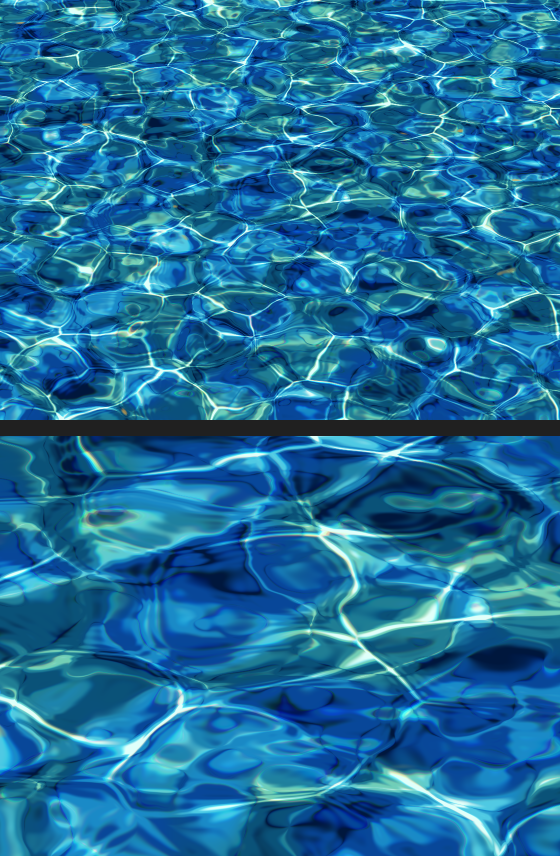
Top, the full canvas; bottom, a detail of the centre.
Reproduce this texture procedurally as a WebGL 2 fragment shader.

```glsl
#version 300 es
precision highp float;
// Sunlit pool water: a rippled surface folding bright caustics over a blue floor.

uniform vec2 u_resolution;
out vec4 outColor;

// Layout: ripples per canvas height at the near edge, and their growth with distance
const vec2 NEAR_DENSITY = vec2(7.6, 10.5);
const vec2 FAR_GROWTH = vec2(3.0, 8.5);

// Optics
const float REFRACTION = 0.42;   // how far slopes shift the floor
const float VEIN_WARP = 0.15;    // how far slopes bend the vein network
const float DISPERSION = 0.07;   // refraction spread from red to blue
const float CHOP = 0.22;         // strength of the small ripples

// Light
const float AMBIENT = 0.35;
const float VEIN_SCALE = 0.8;
const float VEIN_GAIN = 0.75;
const float STRAND_GAIN = 0.42;
const float JOINT_DEPTH = 0.28;
const int AA = 2;

// Palette, from shade to glare; blue and green side of each tone
const vec3 SHADE = vec3(0.00, 0.09, 0.24);
const vec3 DEEP_BLUE = vec3(0.03, 0.28, 0.60);
const vec3 DEEP_TEAL = vec3(0.04, 0.32, 0.47);
const vec3 MID_BLUE = vec3(0.10, 0.54, 0.78);
const vec3 MID_TEAL = vec3(0.13, 0.49, 0.56);
const vec3 CYAN = vec3(0.31, 0.79, 0.89);
const vec3 PALE_GREEN = vec3(0.45, 0.81, 0.71);
const vec3 GLARE = vec3(0.88, 1.00, 0.98);
const vec3 AMBER = vec3(0.86, 0.66, 0.30);

vec2 randomDirection(vec2 cell) {
    vec3 h = fract(cell.xyx * vec3(0.1031, 0.1030, 0.0973));
    h += dot(h, h.yzx + 33.33);
    float angle = 6.2832 * fract((h.x + h.y) * h.z);
    return vec2(cos(angle), sin(angle));
}

// Gradient noise: value in x, its slope in yz
vec3 gradientNoise(vec2 p) {
    vec2 i = floor(p), f = fract(p);
    vec2 u = f * f * f * (f * (f * 6.0 - 15.0) + 10.0);
    vec2 du = 30.0 * f * f * (f * (f - 2.0) + 1.0);
    vec2 ga = randomDirection(i), gb = randomDirection(i + vec2(1, 0));
    vec2 gc = randomDirection(i + vec2(0, 1)), gd = randomDirection(i + 1.0);
    float a = dot(ga, f), b = dot(gb, f - vec2(1, 0));
    float c = dot(gc, f - vec2(0, 1)), d = dot(gd, f - 1.0);
    float k = a - b - c + d;
    float value = a + u.x * (b - a) + u.y * (c - a) + u.x * u.y * k;
    vec2 slope = ga + u.x * (gb - ga) + u.y * (gc - ga) + u.x * u.y * (ga - gb - gc + gd)
               + du * (u.yx * k + vec2(b, c) - a);
    return vec3(value, slope);
}

// Gap between the two nearest scattered sites: zero along cell borders
float cellBorder(vec2 p) {
    vec2 i = floor(p);
    float nearest = 9.0, second = 9.0;
    for (int y = -1; y <= 1; y++)
    for (int x = -1; x <= 1; x++) {
        vec2 cell = i + vec2(x, y);
        float d = distance(p, cell + 0.5 + 0.42 * randomDirection(cell + 71.0));
        second = min(second, max(nearest, d));
        nearest = min(nearest, d);
    }
    return second - nearest;
}

// Brightness seen through the surface for one bending strength
float lightAt(vec2 p, vec2 slope, float bend, float veinStrength) {
    vec2 q = p + REFRACTION * bend * slope;
    float broad = gradientNoise(q * 1.2 + 11.0).x;
    float fine = gradientNoise(q * vec2(2.4, 3.0) + 37.0).x;
    float strand = exp(-14.0 * abs(gradientNoise(q * 1.1 + 53.0).x));
    float joint = exp(-20.0 * abs(gradientNoise(q * 1.7 + 89.0).x));

    float border = cellBorder(VEIN_SCALE * (p + VEIN_WARP * bend * slope));
    float vein = 0.7 * exp(-border * border * 500.0) + 0.3 * exp(-9.0 * border);
    float echo = 0.13 * cos(48.0 * border) * exp(-4.5 * border);

    return AMBIENT + 0.72 * broad + 0.42 * fine + STRAND_GAIN * strand
         - JOINT_DEPTH * joint + VEIN_GAIN * veinStrength * vein + echo;
}

vec3 toneRamp(float light, float tint) {
    vec3 c = mix(SHADE, mix(DEEP_BLUE, DEEP_TEAL, tint), smoothstep(-0.12, 0.22, light));
    c = mix(c, mix(MID_BLUE, MID_TEAL, 0.9 * tint), smoothstep(0.32, 0.54, light));
    c = mix(c, mix(CYAN, PALE_GREEN, tint * tint), smoothstep(0.60, 0.82, light));
    return mix(c, GLARE, smoothstep(0.88, 1.20, light));
}

vec3 water(vec2 uv) {
    // Rows of ripples crowd together towards the far edge
    vec2 p = vec2((uv.x - 0.667) * (NEAR_DENSITY.x + FAR_GROWTH.x * uv.y),
                  uv.y * (NEAR_DENSITY.y + FAR_GROWTH.y * uv.y)) + 40.0;

    // Surface slope from swell and chop
    vec2 slope = gradientNoise(p * 0.9).yz + CHOP * gradientNoise(p * 2.3 + 19.0).yz;

    // Each primary bends by its own amount
    float veinStrength = smoothstep(-0.35, 0.35, gradientNoise(p * 0.7 + 5.0).x);
    float tint = smoothstep(-0.18, 0.18,
                            gradientNoise((p + 0.3 * slope) * 0.9 + 97.0).x);
    vec3 color;
    for (int k = 0; k < 3; k++) {
        float bend = 1.0 + DISPERSION * float(k - 1);
        color[k] = toneRamp(lightAt(p, slope, bend, veinStrength), tint)[k];
    }

    // Sparse warm glints
    float glint = gradientNoise(p * vec2(1.6, 2.2) + 0.3 * slope + 131.0).x;
    return mix(color, AMBER, 0.75 * smoothstep(0.50, 0.62, glint));
}

void main() {
    vec3 sum = vec3(0.0);
    for (int y = 0; y < AA; y++)
    for (int x = 0; x < AA; x++) {
        vec2 offset = (vec2(x, y) + 0.5) / float(AA) - 0.5;
        sum += water((gl_FragCoord.xy + offset) / u_resolution.y);
    }
    outColor = vec4(sum / float(AA * AA), 1.0);
}
```
